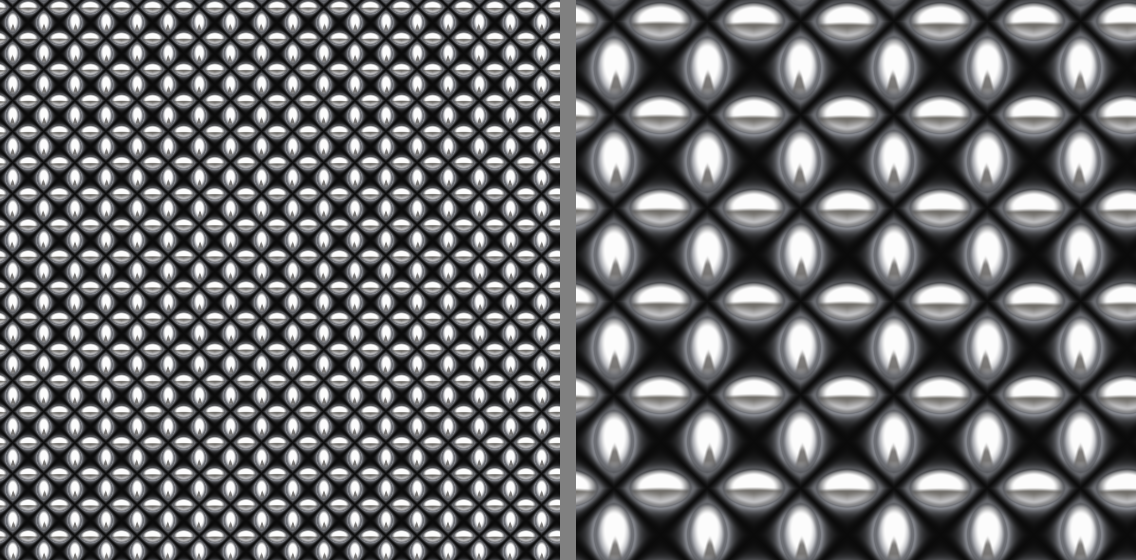
Left, the full canvas; right, a detail of the centre.
Reproduce this pattern procedurally as a WebGL 2 fragment shader.

```glsl
#version 300 es
precision highp float;

uniform vec2 u_resolution;
out vec4 fragColor;

const float REPEATS = 18.0;
const float TAU = 6.2831853;

// Layered sines over whole periods, so the drift wraps with the tile
float drift(vec2 id) {
    vec2 a = TAU * id / REPEATS;
    return 0.6 * sin(a.x * 2.0 + a.y + 0.7) + 0.4 * sin(a.x * 5.0 - a.y * 3.0 + 2.1);
}

// Radius of a lens with slightly pointed long ends; 1 on its outline
float lensRadius(vec2 q, bool upright) {
    vec2 power = upright ? vec2(2.0, 1.75) : vec2(1.75, 2.0);
    vec2 t = pow(abs(q) + 1e-4, power);
    return sqrt(t.x + t.y);
}

// Polished lying bead: bright sky above a dark horizon, grey floor below
vec3 lyingBead(vec2 q, float r, float vary) {
    float horizon = -0.10 + 0.04 * vary - 0.10 * q.x * q.x;
    float sky = smoothstep(horizon - 0.10, horizon + 0.16, q.y);
    float glare = 1.0 - smoothstep(0.55, 1.05, length((q - vec2(0.0, 0.20)) * vec2(0.85, 1.1)));
    vec3 floorTone = mix(vec3(0.44, 0.43, 0.41), vec3(0.76, 0.76, 0.77),
                         smoothstep(0.1, 0.75, horizon - q.y + 0.35 * abs(q.x)));
    vec3 skyTone = mix(vec3(0.60, 0.61, 0.63), vec3(0.99), glare);
    return mix(floorTone, skyTone, sky) * (1.0 - 0.32 * smoothstep(0.72, 1.0, r));
}

// Polished standing bead: tall glare, shaded flanks, a dark wedge low down
vec3 standingBead(vec2 q, float r, float vary) {
    float glare = 1.0 - smoothstep(0.48, 1.0, length((q - vec2(0.04, 0.16)) * vec2(1.05, 0.85)));
    vec3 tone = mix(vec3(0.56, 0.57, 0.60), vec3(0.99), glare);
    float wedgeWidth = 0.42 * clamp(-0.02 - q.y, 0.0, 0.75);
    float wedge = 1.0 - smoothstep(wedgeWidth - 0.08, wedgeWidth + 0.12,
                                   abs(q.x - 0.02 - 0.12 * vary));
    wedge *= smoothstep(0.02, -0.38, q.y) * smoothstep(-0.98, -0.62, q.y);
    tone = mix(tone, vec3(0.40, 0.39, 0.38), 0.85 * wedge);
    return tone * (1.0 - 0.30 * smoothstep(0.72, 1.0, r));
}

void main() {
    vec2 grid = gl_FragCoord.xy / u_resolution * REPEATS - vec2(0.406, 0.27);

    // Two interleaved diamonds fill each repeat
    vec2 p = fract(grid + 0.5) - 0.5;
    vec2 id = floor(grid + 0.5);
    bool upright = abs(p.x) + abs(p.y) < 0.5;
    if (!upright) {
        p = fract(grid) - 0.5;
        id = floor(grid) + 0.5;
    }

    float vary = drift(id);
    vec2 q = p / (upright ? vec2(0.205, 0.315) : vec2(0.31, 0.195));
    float r = lensRadius(q, upright);

    // Dark socket with a cool reflected halo, black along the diamond seams
    float seam = smoothstep(-0.02, 0.15, 0.5 - abs(p.x) - abs(p.y));
    float halo = exp(-3.0 * max(r - 1.08, 0.0)) * seam;
    float facing = upright ? 0.85 + 0.25 * abs(q.x) / r : 0.88 - 0.24 * q.y / r;
    vec3 color = vec3(0.04) + vec3(0.53, 0.54, 0.57) * halo * facing;
    color *= 1.0 - 0.30 * exp(-pow((r - 1.03) / 0.08, 2.0));

    // Bead over the socket
    float soft = 0.05 + 2.5 * REPEATS / min(u_resolution.x, u_resolution.y);
    vec3 bead = upright ? standingBead(q, r, vary) : lyingBead(q, r, vary);
    color = mix(color, bead, 1.0 - smoothstep(1.0 - soft, 1.0 + soft, r));

    fragColor = vec4(clamp(color, 0.0, 1.0), 1.0);
}
```
